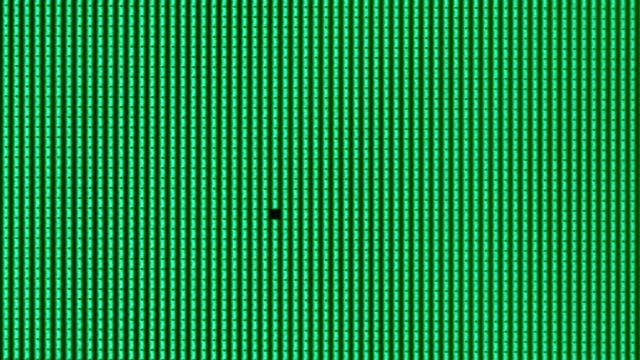
This pattern is drawn by a WebGL 2 fragment shader. Its source:

```glsl
#version 300 es
precision highp float;
// Macro view of a green display: glowing columns of small cells with one dead cell.

uniform vec2 u_resolution;
out vec4 outColor;

vec2 hash2(vec2 p) {
    p = vec2(dot(p, vec2(127.1, 311.7)), dot(p, vec2(269.5, 183.3)));
    return fract(sin(p) * 4375.85);
}

// Distance to the nearest scattered point.
float cellular(vec2 p) {
    vec2 id = floor(p);
    float nearest = 2.0;
    for (int y = -1; y <= 1; y++) {
        for (int x = -1; x <= 1; x++) {
            vec2 cell = id + vec2(x, y);
            nearest = min(nearest, length(cell + hash2(cell) - p));
        }
    }
    return nearest;
}

float box(vec2 p, vec2 halfSize) {
    vec2 d = abs(p) - halfSize;
    return length(max(d, 0.0)) + min(max(d.x, d.y), 0.0);
}

// Green phosphor ramp: blue and red rise only in the bright part.
vec3 phosphor(float g) {
    float blue = 1.25 * pow(max(g - 0.3, 0.0), 1.35);
    float red = 0.68 * pow(max(g - 0.4, 0.0), 2.0);
    return vec3(red, g, blue);
}

void main() {
    vec2 uv = gl_FragCoord.xy / u_resolution;
    vec2 p = gl_FragCoord.xy / u_resolution.y;

    // Grid centred on the dead cell; columns tighten slightly to the right.
    vec2 fromDead = p - vec2(0.764, 0.405);
    vec2 grid = vec2(35.4 * fromDead.x + 0.86 * fromDead.x * fromDead.x,
                     35.6 * fromDead.y + 0.2 * fromDead.x);
    vec2 id = floor(grid + 0.5);
    vec2 local = grid - id;

    // Column glow with a faint chevron bend in each cell.
    float bend = (abs(local.y) - 0.25) * 0.12;
    float across = 2.0 * abs(fract(grid.x + bend + 0.5) - 0.5);
    float glow = 1.0 - smoothstep(0.04, 0.93, across);

    // Thin row seams, each with a dark dot in the column centre.
    float seam = 0.5 - abs(local.y);
    float variation = hash2(id).x;
    glow *= 1.0 - 0.2 * (1.0 - smoothstep(0.02, 0.15, seam));
    float dotDistance = length(vec2(local.x - 0.04, seam));
    glow *= 1.0 - (0.25 + 0.3 * variation) * (1.0 - smoothstep(0.04, 0.2, dotDistance));

    // Mottled light and uneven cells.
    float mottle = cellular(grid * vec2(2.6, 3.2));
    glow *= 1.07 - 0.16 * mottle + 0.06 * (variation - 0.5);

    // Gaps are darker on the left and hazier on the right.
    float gap = mix(0.17, 0.27, smoothstep(0.2, 1.0, uv.x));
    gap += 0.02 * sin(uv.x * 17.0 + 2.0 * sin(uv.y * 4.0));
    float peak = mix(0.98, 0.91, uv.x * uv.x);
    float green = mix(gap, peak, glow);
    green *= 1.0 - 0.15 * smoothstep(0.985, 1.0, uv.x);

    // Dead cell, notched on its right side.
    float dead = box(grid, vec2(0.52, 0.46));
    dead = max(dead, 0.24 - length(grid - vec2(0.64, 0.0)));
    green = mix(0.04, green, smoothstep(-0.08, 0.14, dead));

    outColor = vec4(phosphor(green), 1.0);
}
```
